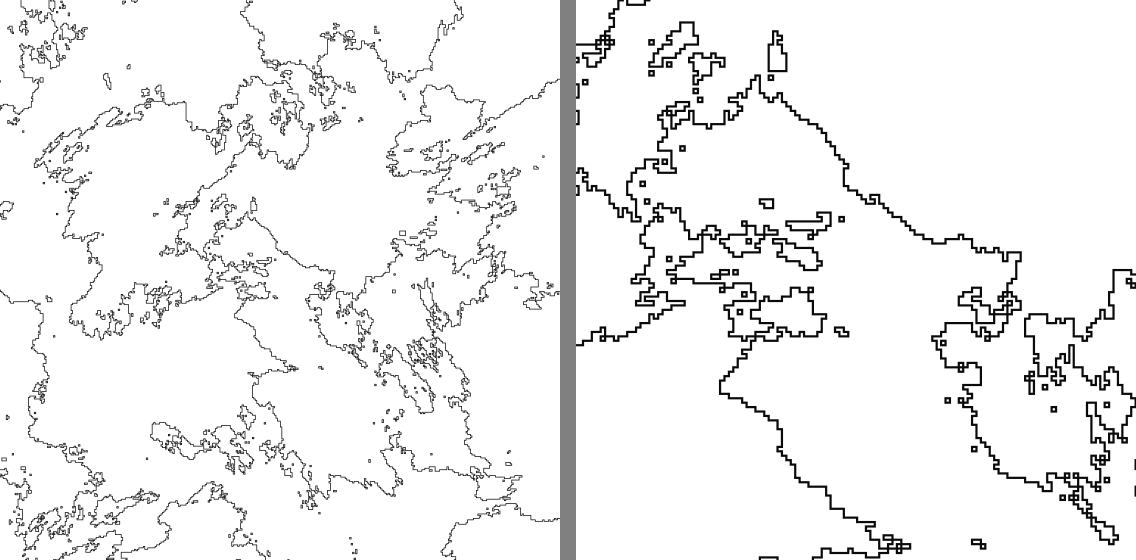
Left, the full canvas; right, a detail of the centre.
A three.js fragment shader for this texture:

```glsl
varying vec2 vUv;

// Rough terrain: layered sines, each octave turned and bent by the one before
float terrainHeight(vec2 uv) {
  vec2 p = uv * 9.0 + vec2(2.3, 5.1);
  float gain = 0.66 + 0.04 * sin(uv.x * 11.0 + 2.0 * sin(uv.y * 9.0));
  float height = -0.13;
  float amplitude = 1.0;
  for (int octave = 0; octave < 8; octave++) {
    height += amplitude * sin(p.x) * sin(p.y);
    p += 0.38 * sin(p.yx * 0.83 + float(octave));
    p = mat2(0.8, 0.6, -0.6, 0.8) * p * 1.9 + vec2(1.7, 4.3);
    amplitude *= gain;
  }
  return height;
}

float isLand(vec2 cell) {
  return step(0.0, terrainHeight((cell + 0.5) / 380.0));
}

void main() {
  // Each cell spans two half-cell tiles; even tiles lie on cell borders
  vec2 pixelSize = min(fwidth(vUv) * 760.0, vec2(2.0));
  vec2 pixelLow = vUv * 760.0 - 0.5 * pixelSize;
  vec2 pixelHigh = pixelLow + pixelSize;
  vec2 firstTile = floor(pixelLow);
  vec2 firstCell = floor((firstTile - 1.0) / 2.0);

  // Land or sea for the cells around this pixel
  float land[9];
  for (int y = 0; y < 3; y++) {
    for (int x = 0; x < 3; x++) {
      land[y * 3 + x] = isLand(firstCell + vec2(float(x), float(y)));
    }
  }

  // Ink the tiles that touch both land and sea, weighted by pixel coverage
  float coverage = 0.0;
  for (int y = 0; y < 3; y++) {
    for (int x = 0; x < 3; x++) {
      vec2 tile = firstTile + vec2(float(x), float(y));
      vec2 overlap = max(min(pixelHigh, tile + 1.0) - max(pixelLow, tile), 0.0);
      ivec2 low = ivec2(floor((tile - 1.0) / 2.0) - firstCell);
      ivec2 high = ivec2(floor(tile / 2.0) - firstCell);
      float landCount = land[low.y * 3 + low.x] + land[low.y * 3 + high.x]
                      + land[high.y * 3 + low.x] + land[high.y * 3 + high.x];
      float isCoast = step(0.5, landCount) * step(landCount, 3.5);
      coverage += isCoast * overlap.x * overlap.y;
    }
  }
  coverage /= pixelSize.x * pixelSize.y;

  vec3 paper = vec3(1.0);
  vec3 ink = vec3(0.04);
  gl_FragColor = vec4(mix(paper, ink, clamp(coverage, 0.0, 1.0)), 1.0);
}
```
